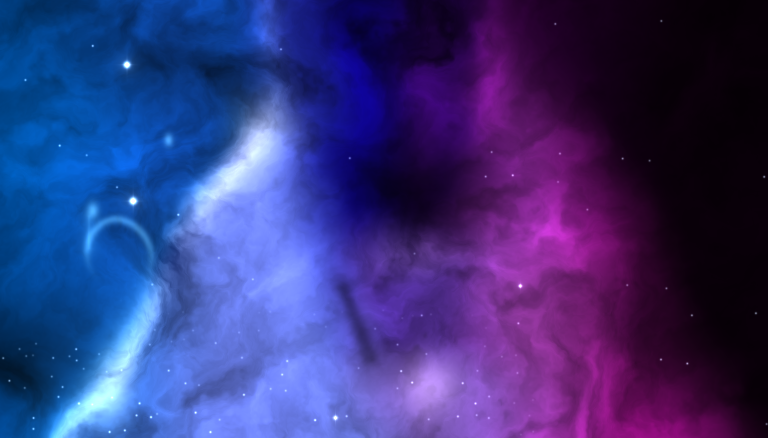
Reproduce this texture procedurally as a WebGL 1 fragment shader.

```glsl
precision highp float;
uniform vec2 u_resolution;

float hash(vec2 p) {
  vec3 q = fract(vec3(p.xyx) * 0.1031);
  q += dot(q, q.yzx + 33.33);
  return fract((q.x + q.y) * q.z);
}

float noise(vec2 p) {
  vec2 i = floor(p), f = fract(p);
  f = f * f * f * (f * (f * 6.0 - 15.0) + 10.0);
  return mix(mix(hash(i), hash(i + vec2(1.0, 0.0)), f.x),
             mix(hash(i + vec2(0.0, 1.0)), hash(i + vec2(1.0)), f.x), f.y);
}

float fbm(vec2 p) {
  float sum = 0.0, amp = 0.5;
  for (int i = 0; i < 6; i++) {
    sum += amp * noise(p);
    p = mat2(1.6, 1.2, -1.2, 1.6) * p + 7.3;
    amp *= 0.5;
  }
  return sum;
}

float blob(vec2 p, vec2 center, vec2 radius) {
  vec2 d = (p - center) / radius;
  return exp(-dot(d, d));
}

float below(float edge0, float edge1, float x) {
  return 1.0 - smoothstep(edge0, edge1, x);
}

float segment(vec2 p, vec2 a, vec2 b) {
  vec2 ab = b - a;
  return length(p - a - ab * clamp(dot(p - a, ab) / dot(ab, ab), 0.0, 1.0));
}

vec3 backdrop(float x) {
  vec3 c = mix(vec3(0.0, 0.22, 0.46), vec3(0.05, 0.27, 0.64), smoothstep(0.0, 0.45, x));
  c = mix(c, vec3(0.10, 0.13, 0.56), smoothstep(0.50, 0.71, x));
  c = mix(c, vec3(0.04, 0.01, 0.42), smoothstep(0.68, 0.83, x));
  c = mix(c, vec3(0.09, 0.0, 0.24), smoothstep(0.82, 1.0, x));
  c = mix(c, vec3(0.13, 0.0, 0.16), smoothstep(1.0, 1.2, x));
  return mix(c, vec3(0.035, 0.0, 0.035), smoothstep(1.2, 1.55, x));
}

float spikedStar(vec2 p, vec2 center, float size) {
  vec2 d = abs(p - center) / size;
  float spikes = exp(-d.x * 7.0 - d.y * 1.1) + exp(-d.y * 7.0 - d.x * 1.3);
  return 1.6 * exp(-dot(d, d) * 2.0) + 0.6 * spikes + 0.25 * exp(-length(d) * 0.7);
}

float starField(vec2 p, float cells, float density) {
  vec2 id = floor(p * cells);
  vec2 pos = 0.2 + 0.6 * vec2(hash(id + 3.1), hash(id + 17.7));
  float d = length(fract(p * cells) - pos) / cells;
  return step(1.0 - density, hash(id + 41.0)) * exp(-d * d / 0.000006) * (0.3 + 0.7 * hash(id + 9.0));
}

void main() {
  vec2 p = gl_FragCoord.xy / u_resolution.y;
  p.x *= 1.7534 * u_resolution.y / u_resolution.x;

  // Turbulence
  vec2 warp = vec2(fbm(p * 4.0), fbm(p * 4.0 + 19.0)) - 0.5;
  vec2 q = p + warp * 0.10;
  float cloud = fbm(p * 5.0 + warp * 2.5 + 4.0);
  float wisps = fbm(mat2(0.8, 0.6, -0.6, 0.8) * p * vec2(11.0, 7.0) + warp * 4.0 + 31.0);
  float detail = (cloud - 0.5) * 1.3 + (wisps - 0.5) * 0.9;

  // Dim backdrop
  vec3 col = backdrop(q.x) * (1.0 + 0.9 * detail);
  col *= 1.0 - 0.55 * blob(q, vec2(0.04, 0.20), vec2(0.20, 0.13));
  col *= 1.0 - 0.35 * blob(q, vec2(0.38, 0.86), vec2(0.12, 0.10));
  col += vec3(0.0, 0.10, 0.18) * blob(q, vec2(0.10, 0.68), vec2(0.20, 0.22));
  col *= 1.0 - 0.6 * blob(q, vec2(0.97, 0.58), vec2(0.13, 0.16));
  col += vec3(0.15, 0.03, 0.22) * blob(q, vec2(1.0, 0.82), vec2(0.07, 0.20)) * (0.7 + detail);

  // Magenta cloud
  float leftSide = mix(0.93, 1.09, smoothstep(0.25, 0.62, q.y));
  float rightSide = 1.70 - 0.5 * q.y;
  float magenta = smoothstep(leftSide - 0.08, leftSide + 0.16, q.x) * below(rightSide - 0.20, rightSide + 0.10, q.x);
  magenta *= 1.0 - 0.85 * smoothstep(0.62, 1.0, q.y);
  magenta *= 1.0 - 0.6 * blob(q, vec2(1.48, 0.27), vec2(0.09, 0.10));
  vec3 magentaTint = mix(vec3(0.50, 0.16, 0.58), vec3(0.52, 0.04, 0.45), smoothstep(1.1, 1.5, q.x));
  magentaTint += vec3(0.12, 0.10, 0.12) * blob(q, vec2(1.18, 0.22), vec2(0.24, 0.22));
  col = mix(col, magentaTint * (1.0 + 0.8 * detail), magenta);
  float pillar = blob(q, vec2(1.135, 0.84), vec2(0.045, 0.14));
  col += vec3(0.28, 0.05, 0.30) * pillar * (0.9 + detail);

  // Dusky hollow and pale floor
  float dusk = below(0.36, 0.54, q.y) * smoothstep(0.72, 0.86, q.x) * below(0.98, 1.22, q.x);
  col = mix(col, vec3(0.25, 0.15, 0.48) * (1.0 + 1.1 * detail), dusk * 0.9);
  col += vec3(0.16, 0.13, 0.15) * blob(q, vec2(0.95, 0.42), vec2(0.12, 0.05)) * (0.8 + 2.0 * detail);
  float pale = below(0.10, 0.22, q.y) * smoothstep(0.70, 0.85, q.x) * below(0.98, 1.30, q.x);
  col = mix(col, vec3(0.54, 0.40, 0.80) * (1.0 + 0.7 * detail), pale * 0.8);
  col += vec3(0.22, 0.20, 0.18) * blob(q, vec2(0.98, 0.10), vec2(0.055, 0.07));

  // Blue mountain with a glowing left ridge
  float fromRidge = p.x + warp.x * 0.06 - 0.13 - 0.58 * p.y;
  float fromRight = q.x - 0.90 + 0.33 * q.y;
  float summit = below(0.70, 0.86, q.y);
  float mountain = smoothstep(-0.03, 0.06, fromRidge) * below(-0.13, 0.10, fromRight) * summit;
  vec3 blueTint = mix(vec3(0.20, 0.46, 0.88), vec3(0.42, 0.49, 0.91), smoothstep(0.2, 0.55, q.x));
  col += vec3(0.06, 0.20, 0.30) * exp(-abs(fromRidge) * 12.0) * below(0.2, 0.75, p.y);
  col = mix(col, blueTint * (1.0 + 0.75 * detail), mountain * 0.95);
  float ridge = exp(-pow((fromRidge - 0.035) / 0.045, 2.0)) * summit;
  col += vec3(0.30, 0.30, 0.22) * ridge * (0.7 + 1.8 * detail);
  col += vec3(0.25, 0.25, 0.15) * blob(q, vec2(0.59, 0.68), vec2(0.07, 0.08));
  col += vec3(0.28, 0.25, 0.14) * blob(q, vec2(0.26, 0.13), vec2(0.04, 0.09));
  col += vec3(0.20, 0.22, 0.30) * blob(q, vec2(0.625, 0.90), vec2(0.04, 0.17)) * (0.8 + detail);
  float crease = segment(p + warp * 0.04, vec2(0.79, 0.34), vec2(0.85, 0.18));
  col *= 1.0 - 0.4 * exp(-crease * crease / 0.0003);

  // Small knots and a faint bubble beside the ridge
  vec2 bubble = (p + warp * 0.03 - vec2(0.275, 0.41)) / vec2(0.075, 0.08);
  float rim = exp(-pow((length(bubble) - 1.0) / 0.12, 2.0)) * smoothstep(-0.8, 0.8, bubble.y);
  float shaft = segment(p + warp * 0.02, vec2(0.207, 0.50), vec2(0.205, 0.43));
  float knots = blob(p, vec2(0.212, 0.52), vec2(0.013, 0.018)) + blob(p, vec2(0.385, 0.68), vec2(0.010, 0.014));
  col += vec3(0.25, 0.38, 0.40) * (rim * 0.7 + knots + 0.5 * exp(-shaft * 90.0));

  // Stars
  float stars = spikedStar(p, vec2(0.290, 0.852), 0.009) + spikedStar(p, vec2(0.304, 0.541), 0.010);
  stars += 0.6 * (spikedStar(p, vec2(0.766, 0.046), 0.006) + spikedStar(p, vec2(1.188, 0.347), 0.005));
  stars += 0.7 * starField(p, 13.0, 0.16) + 0.8 * starField(p + 5.0, 30.0, 0.22) * below(0.05, 0.35, p.y) * below(1.0, 1.3, p.x);
  col += vec3(0.80, 0.90, 1.0) * stars;

  gl_FragColor = vec4(clamp(col, 0.0, 1.0), 1.0);
}
```
